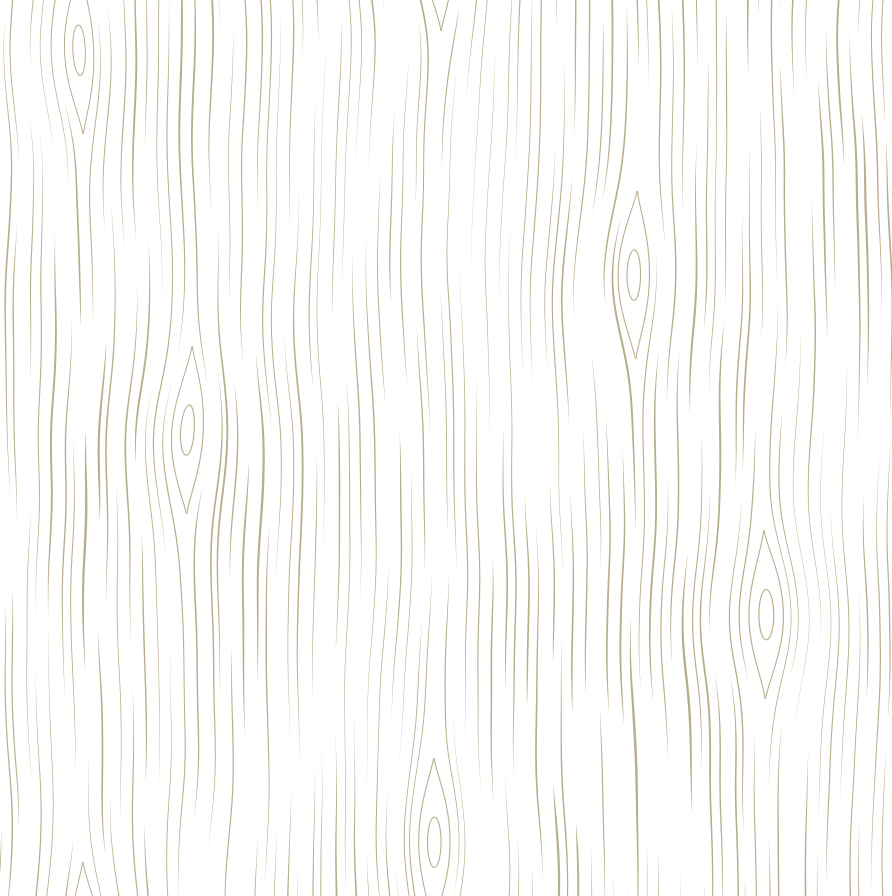
Reproduce this pattern procedurally as a Shadertoy shader.

```glsl
const vec3 PAPER = vec3(1.0);
const vec3 INK = vec3(0.72, 0.68, 0.55);
const float LANES = 76.0;
const vec2 KNOTS[5] = vec2[5](vec2(0.095, 0.944), vec2(0.206, 0.520),
    vec2(0.710, 0.693), vec2(0.857, 0.314), vec2(0.484, 0.060));

float hash(vec2 p) {
    vec3 q = fract(p.xyx * vec3(0.1031, 0.1030, 0.0973));
    q += dot(q, q.yzx + 33.33);
    return fract((q.x + q.y) * q.z);
}

vec2 gradientAt(vec2 cell) {
    float angle = 6.2832 * hash(cell + 17.0);
    return vec2(cos(angle), sin(angle));
}

float gradientNoise(vec2 p) {
    vec2 i = floor(p), f = fract(p);
    vec2 u = f * f * f * (f * (f * 6.0 - 15.0) + 10.0);
    vec2 e = vec2(1.0, 0.0);
    float low = mix(dot(gradientAt(i), f), dot(gradientAt(i + e), f - e), u.x);
    float high = mix(dot(gradientAt(i + e.yx), f - e.yx),
                     dot(gradientAt(i + 1.0), f - 1.0), u.x);
    return mix(low, high, u.y);
}

// Box-filtered coverage of a thin line at distance d
float lineCoverage(float d, float halfWidth, float pixel) {
    return clamp((halfWidth - d) / pixel + 0.5, 0.0, 1.0)
         - clamp((-halfWidth - d) / pixel + 0.5, 0.0, 1.0);
}

float ellipseDistance(vec2 d, vec2 radius) {
    float f = length(d / radius);
    return abs(f - 1.0) * max(f, 0.5) / max(length(d / (radius * radius)), 0.001);
}

// Offset from a knot; its column lies between two lanes, rows wrap
vec2 knotOffset(vec2 p, vec2 knot) {
    vec2 d = p - vec2(round(knot.x * LANES) / LANES, knot.y);
    return vec2(d.x, d.y - round(d.y));
}

// Pointed lens with a small oval eye
float knotInk(vec2 d, float pixel) {
    float t = d.y / 0.096;
    float lensWidth = 0.0175 * pow(max(1.0 - t * t, 0.0), 1.4);
    float lens = lineCoverage(abs(abs(d.x) - lensWidth), 0.0006, pixel);
    float eye = lineCoverage(ellipseDistance(d, vec2(0.0075, 0.028)), 0.0006, pixel);
    return max(lens * step(abs(t), 0.98), eye);
}

// Pushes the grain sideways around a knot
float partGrain(float x, vec2 d) {
    float opening = 0.029 * exp(-d.y * d.y / 0.0070);
    float side = max(abs(d.x) - opening * exp(-abs(d.x) / 0.06), 0.0);
    return x - d.x + sign(d.x) * side;
}

// Tapered strokes stacked along one lane
float strokeHalfWidth(float lane, float y) {
    float rows = mix(1.2, 3.0, hash(vec2(lane, 3.0)));
    float along = y * rows + 7.0 * hash(vec2(lane, 11.0));
    vec2 id = vec2(lane, floor(along) + 31.0);
    float span = mix(0.5, 1.0, hash(id));
    float q = abs(2.0 * fract(along) - 1.0) / span;
    float thickness = mix(0.0004, 0.0010, hash(id + 50.0));
    return thickness * max(1.0 - q * q * q, 0.0);
}

void mainImage(out vec4 fragColor, in vec2 fragCoord) {
    float pixel = 1.0 / iResolution.y;
    vec2 p = fragCoord * pixel;

    // Broad changes in line weight
    float weight = 1.0 + 1.1 * gradientNoise(p * vec2(6.0, 3.0) + 9.1);

    // Slow meander of the whole grain
    p.x += 0.013 * gradientNoise(p * vec2(5.0, 3.4) + 4.3)
         + 0.004 * gradientNoise(p * vec2(9.0, 7.0) + 21.7);

    float grainX = p.x;
    float ink = 0.0;
    for (int i = 0; i < 5; i++) {
        ink = max(ink, knotInk(knotOffset(p, KNOTS[i]), pixel));
        grainX = partGrain(grainX, knotOffset(vec2(grainX, p.y), KNOTS[i]));
    }

    // Grain lines, measured in true canvas distance
    float u = grainX * LANES;
    float slope = max(length(vec2(dFdx(u), dFdy(u))) / pixel, 0.01);
    float lane = floor(u);
    float center = 0.5 + 0.5 * (hash(vec2(lane, 71.0)) - 0.5);
    float d = abs(fract(u) - center) / slope;
    ink = max(ink, lineCoverage(d, weight * strokeHalfWidth(lane, p.y), pixel));

    fragColor = vec4(mix(PAPER, INK, ink), 1.0);
}
```
